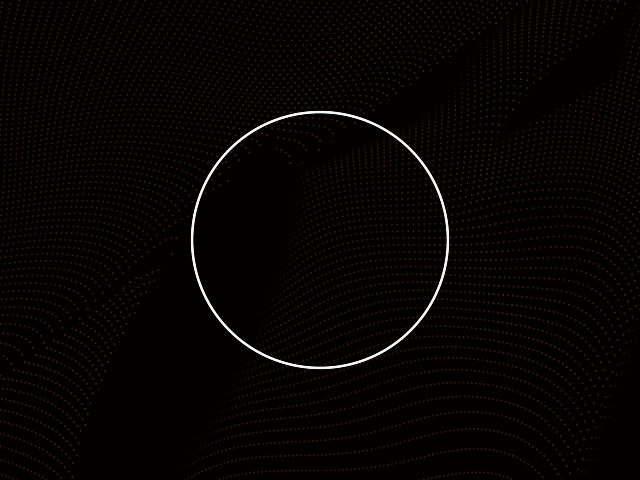
This background is drawn by a Shadertoy shader. Its source:

```glsl
// A dark landscape of fine copper dots folded into diagonal ridges, with a thin white ring.

#define DOT_RADIUS 0.0019
#define DOT_COLOR vec3(0.26, 0.135, 0.095)
#define GROUND_COLOR vec3(0.008, 0.002, 0.001)
#define RING_COLOR vec3(0.97)
#define RING_RADIUS 0.2665
#define RING_HALF_WIDTH 0.0027
#define ROW_DENSITY vec2(32.0, 40.0)
#define COLUMN_DENSITY vec2(125.0, -65.0)
#define WAVE_HEIGHT 0.016

float hash(vec2 p) {
    return fract(sin(dot(p, vec2(127.1, 311.7))) * 43758.5453);
}

float bump(float v, float center, float width) {
    float d = (v - center) / width;
    return exp(-d * d);
}

// Slope of the surface: full at the fold, dying away with distance
float bend(float distanceToFold, float width) {
    return exp(-max(distanceToFold, 0.0) / width);
}

// Horizontal positions of the folds at height y
float leftFold(float y)   { return 0.15 + 0.2 * y + 0.52 * y * y; }
float middleFold(float y) { return 0.582 + 1.4 * (y - 0.627); }
float cornerFold(float y) { return 1.2 + 0.36 * y; }
float upperFold(float y) {
    float s = y - 0.6875;
    return 1.02 + 0.45 * s + 1.8 * s * s;
}

// Far side of the shadow behind the left and middle folds
float valleyEnd(float y) {
    float lower = 0.36 + 0.72 * y - 0.48 * y * y;
    return max(lower, middleFold(y) + 0.12 * bump(y, 0.77, 0.11));
}

// Maps the canvas to column and row numbers of the dot lattice
vec2 lattice(vec2 p, bool onLeftSheet) {
    float column, row = p.y;
    if (onLeftSheet) {
        float fade = 1.0 - smoothstep(0.52, 0.78, p.y);
        row += 0.07 * fade * bend(leftFold(p.y) - p.x, 0.06);
        row += 0.042 * bend(middleFold(p.y) - p.x, 0.06);
        row += WAVE_HEIGHT * sin(11.0 * p.x - 6.0 * p.y);
        row += 0.35 * (p.y - 0.8) * bump(p.x, 0.5, 0.14) * bump(p.y, 0.8, 0.1);
        column = p.x - 0.3 * leftFold(p.y);
    } else {
        float rise = smoothstep(0.62, 0.76, p.y);
        row += 0.2 * bend(cornerFold(p.y) - p.x, 0.12);
        row += 0.03 * rise * bend(upperFold(p.y) - p.x, 0.06);
        row += 0.05 * bend(p.x - valleyEnd(p.y), 0.08);
        row += WAVE_HEIGHT * sin(10.0 * p.x + 8.0 * p.y) - 0.15 * p.x;
        row += 0.35 * (p.y - 0.64) * bump(p.x, 1.03, 0.1) * bump(p.y, 0.64, 0.08);
        column = p.x - 0.95;
    }
    column += 0.012 * sin(9.0 * p.y + 4.0 * p.x);
    column *= COLUMN_DENSITY.x + COLUMN_DENSITY.y * p.y;
    return vec2(column, row * (ROW_DENSITY.x + ROW_DENSITY.y * row));
}

// Light reaching the surface; zero inside the valleys
float visibility(vec2 p, bool onLeftSheet) {
    if (onLeftSheet) return 1.0;
    float light = smoothstep(-0.025, 0.05, p.x - valleyEnd(p.y));
    float fromUpper = p.x - upperFold(p.y);
    float shadowWidth = 0.14 * bump(p.y, 0.845, 0.1);
    float shadow = smoothstep(0.0, 0.006, fromUpper)
                 * (1.0 - smoothstep(-0.01, 0.02, fromUpper - shadowWidth));
    light *= 1.0 - shadow * smoothstep(0.66, 0.72, p.y);
    return light * (1.0 - smoothstep(-0.02, 0.035, p.x - cornerFold(p.y)));
}

// Round dots: the lattice offset is carried back to canvas units
float dots(vec2 p, bool onLeftSheet, float pixel) {
    const float STEP = 0.0005;
    vec2 q = lattice(p, onLeftSheet);
    vec2 dx = (lattice(p + vec2(STEP, 0.0), onLeftSheet) - q) / STEP;
    vec2 dy = (lattice(p + vec2(0.0, STEP), onLeftSheet) - q) / STEP;
    float area = dx.x * dy.y - dx.y * dy.x;
    area = (area < 0.0 ? -1.0 : 1.0) * max(abs(area), 600.0);
    vec2 cell = floor(q + 0.5);
    vec2 o = q - cell;
    vec2 offset = vec2(dy.y * o.x - dy.x * o.y, dx.x * o.y - dx.y * o.x) / area;
    float disc = 1.0 - smoothstep(-0.6 * pixel, 0.6 * pixel, length(offset) - DOT_RADIUS);
    return disc * mix(0.75, 1.0, hash(cell));
}

void mainImage(out vec4 fragColor, in vec2 fragCoord) {
    float pixel = 1.0 / iResolution.y;
    vec2 p = fragCoord * pixel;
    bool onLeftSheet = p.x < leftFold(p.y)
                    || (p.x > 0.575 && p.x < middleFold(p.y));

    // Dots, a little brighter along the crests
    float crest = onLeftSheet
        ? max(bend(abs(leftFold(p.y) - p.x), 0.08), bend(abs(middleFold(p.y) - p.x), 0.08))
        : max(bend(abs(cornerFold(p.y) - p.x), 0.15), bend(abs(upperFold(p.y) - p.x), 0.06));
    float light = visibility(p, onLeftSheet) * (0.78 + 0.35 * crest);
    vec3 color = GROUND_COLOR + DOT_COLOR * light * dots(p, onLeftSheet, pixel);

    // Ring around the centre of the canvas
    vec2 center = 0.5 * iResolution.xy * pixel;
    float ring = abs(length(p - center) - RING_RADIUS) - RING_HALF_WIDTH;
    color = mix(color, RING_COLOR, 1.0 - smoothstep(-0.5 * pixel, 0.5 * pixel, ring));
    fragColor = vec4(color, 1.0);
}
```
